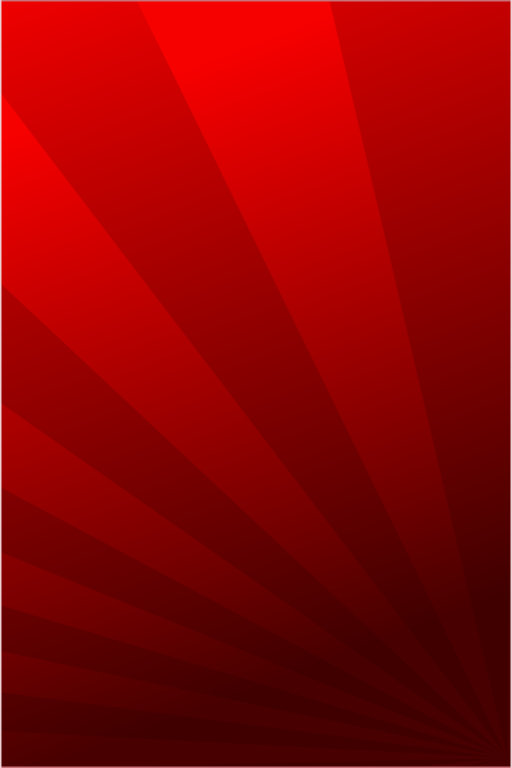
Reproduce this background procedurally as a Shadertoy shader.

```glsl
// Red sunburst fanning out of the lower right corner inside a thin pale frame.
// Rays are equal angular steps in a vertically stretched space; a slanted
// linear gradient darkens them toward the source.

const float PI = 3.14159265;

// 1 inside a bright ray, 0 inside a dark one
float brightRay(vec2 p, float pixel) {
    const float rayStep = 0.1346;
    const float stretch = 1.815;
    vec2 source = vec2(0.662, 0.013);
    vec2 q = vec2(source.x - p.x, (p.y - source.y) * stretch);
    float wave = sin(PI * (atan(q.y, q.x) - 0.0958) / rayStep);
    float blur = PI * pixel / (max(length(q), pixel) * rayStep);
    return 1.0 - smoothstep(-blur, blur, wave);
}

void mainImage(out vec4 fragColor, in vec2 fragCoord) {
    vec2 uv = fragCoord / iResolution.xy;
    vec2 size = vec2(0.668, 1.0);
    vec2 p = uv * size;
    float pixel = 1.0 / iResolution.y;

    // Slanted gradient, brightest at the upper left
    float slope = 1.0 - p.y + 0.38 * p.x;
    float red = max(0.94 - 0.67 * slope, 0.255);

    // Bright rays fade slightly near the dark source
    float rayGain = mix(0.12, 0.18, smoothstep(0.25, 0.4, red));
    red *= 1.0 + rayGain * brightRay(p, pixel);
    vec3 color = vec3(min(red, 0.97), 0.0, 0.0);

    // Hairline frame: rose at top and bottom, pale pink at the sides
    vec2 inset = min(p, size - p);
    float halfPixel = 0.5 * pixel;
    vec2 frame = 1.0 - smoothstep(-halfPixel, halfPixel, inset - 0.00195);
    color = mix(color, vec3(0.79, 0.44, 0.47), frame.y);
    color = mix(color, vec3(0.93, 0.82, 0.83), frame.x);

    fragColor = vec4(color, 1.0);
}
```
